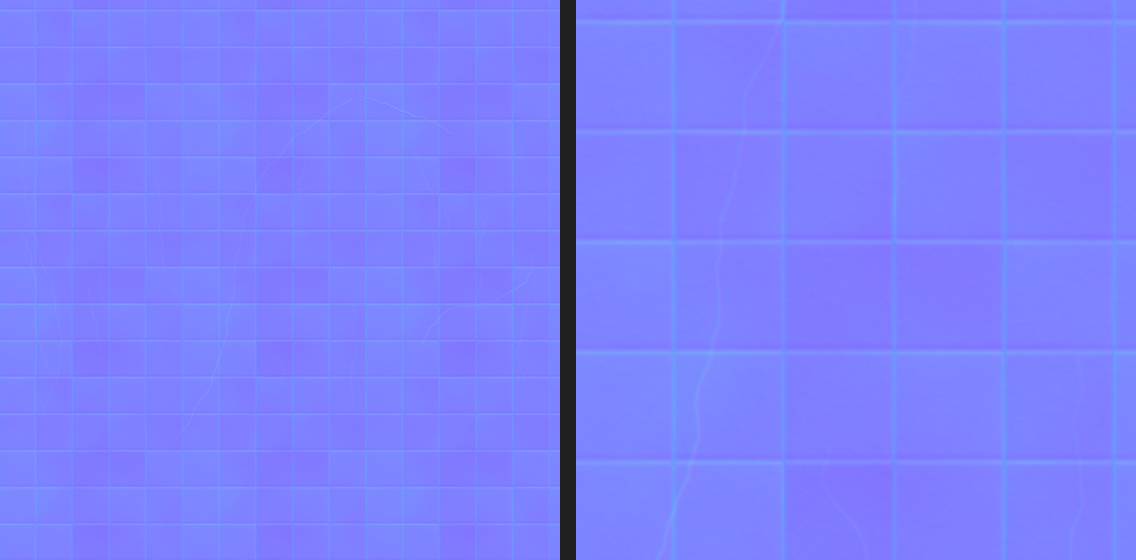
Left, the full canvas; right, a detail of the centre.
This texture map is drawn by a WebGL 1 fragment shader. Its source:

```glsl
precision highp float;

uniform vec2 u_resolution;

const float TAU = 6.2831853;
const float TILES = 15.26;          // tiles across the canvas
const vec2 GRID_SHIFT = vec2(0.026);
const float SET_SIZE = 5.0;         // tile variations recur after this many
const float GROUT_WIDTH = 0.025;    // in tiles
const vec2 GROUT_SLOPE = vec2(-0.12, 0.17);
const float UPRIGHT_GREEN = 0.15;   // lift of the upright joints
const float BEVEL_WIDTH = 0.07;
const float BEVEL_SLOPE = 0.03;
const float TILT = 0.044;
const float WARP = 0.055;
const float PIT_SCALE = 11.0;       // pits per tile
const float PIT_SLOPE = 0.017;
const float CRACK_WIDTH = 0.0015;   // in canvas units
const float CRACK_SLOPE = 0.2;
const float HAIRLINE_SLOPE = 0.1;
const int HAIRLINES = 12;

float hash(vec2 p) {
  vec3 q = fract(vec3(p.xyx) * 0.1031);
  q += dot(q, q.yzx + 33.33);
  return fract((q.x + q.y) * q.z);
}

vec2 hash2(vec2 p) {
  return vec2(hash(p), hash(p + 47.3));
}

// Layered sines, roughly -1 to 1
float waves(vec2 p) {
  float sum = 0.0;
  float amp = 0.5;
  for (int i = 0; i < 4; i++) {
    sum += amp * sin(p.x + 1.3 * sin(p.y * 0.8 + float(i)));
    p = mat2(0.8, 0.6, -0.6, 0.8) * p * 1.9 + 2.7;
    amp *= 0.55;
  }
  return sum;
}

// Cellular pits: offset from the nearest feature point acts as a slope
vec2 pitSlope(vec2 p) {
  vec2 cell = floor(p);
  vec2 nearest = vec2(2.0);
  for (int j = -1; j <= 1; j++) {
    for (int i = -1; i <= 1; i++) {
      vec2 id = cell + vec2(float(i), float(j));
      vec2 toPoint = id + hash2(id) - p;
      if (dot(toPoint, toPoint) < dot(nearest, nearest)) nearest = toPoint;
    }
  }
  return nearest;
}

// Broad tilt and soft warp of each tile
vec2 tileSlope(vec2 p) {
  vec2 id = mod(floor(p), SET_SIZE);
  vec2 local = fract(p) - 0.5;
  vec2 rnd = hash2(id + 11.0) - 0.5;
  float angle = TAU * id.x / SET_SIZE;
  float lean = 0.45 * (cos(angle) + 0.6 * sin(2.0 * angle)) + 1.5 * rnd.x + 0.15;
  float warp = dot(local, 2.0 * rnd.yx) + 0.35 * waves(local * 4.0 + id * 3.7);
  float slope = TILT * lean + WARP * warp;
  return vec2(-0.3 * slope + 0.02 * rnd.y, slope);
}

// Pale joint lines with a lit and a shaded shoulder
vec2 groutSlope(vec2 p, float pixel) {
  vec2 d = fract(p + 0.5) - 0.5;
  float width = max(GROUT_WIDTH, 0.6 * pixel);
  vec2 core = exp(-d * d / (width * width)) * GROUT_WIDTH / width;
  vec2 edge = (d - 2.0 * width) / width;
  vec2 shade = exp(-edge * edge);
  float wear = 0.9 + 0.2 * waves(p * 2.3);
  vec2 bevel = exp(-abs(d) / BEVEL_WIDTH) * clamp(d / width, -1.0, 1.0);
  vec2 slope = GROUT_SLOPE * core * wear - BEVEL_SLOPE * bevel;
  slope.y = max(slope.y, slope.y * (1.0 - core.x) + UPRIGHT_GREEN * core.x * wear);
  slope.y -= 0.05 * shade.y;
  return slope;
}

// Wandering crack from a to b; bow and swing bend its path sideways
vec2 crackSlope(vec2 uv, vec2 a, vec2 b, float bow, float swing, float seed, float pixel) {
  float len = length(b - a);
  vec2 dir = (b - a) / len;
  vec2 side = vec2(-dir.y, dir.x);
  float t = dot(uv - a, dir) / len;
  float path = bow * sin(0.5 * TAU * t) + swing * sin(TAU * t);
  path += 0.004 * waves(vec2(t * len * 75.0 + seed, seed)) * smoothstep(0.0, 0.1, t);
  float width = max(CRACK_WIDTH, 0.6 * pixel);
  float d = (dot(uv - a, side) - path) / width;
  float ends = smoothstep(0.0, 0.02, t) * smoothstep(1.0, 0.9, t);
  float fade = 0.75 + 0.25 * sin(t * 9.0 + seed);
  vec2 profile = side * d + vec2(0.1, 0.45);
  return profile * exp(-d * d) * ends * fade * CRACK_WIDTH / width;
}

vec2 allCracks(vec2 uv, float pixel) {
  vec2 main = crackSlope(uv, vec2(0.638, 0.83), vec2(0.284, 0.18), -0.045, -0.045, 1.0, pixel);
  main += crackSlope(uv, vec2(0.638, 0.83), vec2(0.818, 0.758), 0.004, 0.0, 4.0, pixel);
  main += crackSlope(uv, vec2(0.95, 0.515), vec2(0.75, 0.365), -0.018, 0.02, 7.0, pixel);
  main += 0.6 * crackSlope(uv, vec2(0.048, 0.798), vec2(0.052, 0.21), 0.035, -0.03, 9.0, pixel);
  vec2 fine = vec2(0.0);
  for (int i = 0; i < HAIRLINES; i++) {
    float n = float(i);
    vec2 r = hash2(vec2(n, 5.0));
    vec2 s = hash2(vec2(n, 23.0));
    vec2 top = vec2((n + 0.3 + 0.6 * r.x) / float(HAIRLINES), 0.4 + 0.4 * r.y);
    vec2 fall = vec2(0.12 * (s.x - 0.4), -0.09 - 0.17 * s.y);
    fine += crackSlope(uv, top, top + fall, 0.03 * (r.x - 0.5), 0.02 * (s.y - 0.5), n * 3.1, pixel);
  }
  return CRACK_SLOPE * main + HAIRLINE_SLOPE * fine;
}

void main() {
  vec2 uv = gl_FragCoord.xy / u_resolution;
  float pixel = 1.0 / min(u_resolution.x, u_resolution.y);
  vec2 p = uv * TILES + GRID_SHIFT;

  vec2 slope = tileSlope(p) + groutSlope(p, pixel * TILES);
  slope += PIT_SLOPE * pitSlope(p * PIT_SCALE) + allCracks(uv, pixel);

  // Pack the surface normal into colour
  vec3 normal = vec3(slope, sqrt(max(0.0, 1.0 - dot(slope, slope))));
  gl_FragColor = vec4(normal * 0.5 + 0.5, 1.0);
}
```
